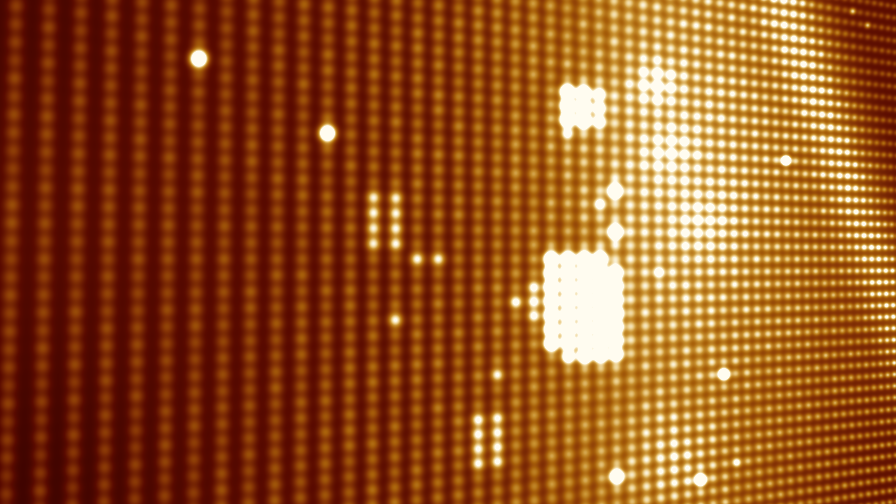
Give the GLSL for this background, as a WebGL 2 fragment shader.

```glsl
#version 300 es
precision highp float;

uniform vec2 u_resolution;
out vec4 fragColor;

float hash(vec2 p) {
  vec3 q = fract(vec3(p.xyx) * 0.1031);
  q += dot(q, q.yzx + 33.33);
  return fract((q.x + q.y) * q.z);
}

float roundBox(vec2 p, vec2 halfSize, float radius) {
  vec2 d = abs(p) - halfSize + radius;
  return length(max(d, 0.0)) + min(max(d.x, d.y), 0.0) - radius;
}

float spot(vec2 p, vec2 center, float radius) {
  vec2 d = (p - center) / radius;
  return exp(-dot(d, d));
}

// Wall perspective: columns and rows tighten towards the right.
float rowStep(float x) { return 0.0361 - 0.0075 * x; }

vec2 toGrid(vec2 p) {
  float x = p.x + (1.0 - p.y) * 0.0208 * (1.0 - p.x / 0.947);
  return vec2(-32.27 * log(1.0 - x / 2.176) - 0.484, (p.y - 0.486) / rowStep(x));
}

vec2 fromGrid(vec2 cell) {
  float x = 2.176 * (1.0 - exp(-(cell.x + 0.484) / 32.27));
  float y = 0.486 + cell.y * rowStep(x);
  float lean = (1.0 - y) * 0.0208;
  return vec2((x - lean) / (1.0 - lean / 0.947), y);
}

// One for cells in a block whose lower left lamp is nearest to corner.
float lit(vec2 cell, vec2 corner, vec2 size) {
  vec2 d = cell - round(toGrid(corner));
  return float(all(greaterThan(d, vec2(-0.5))) && all(lessThan(d, size - 0.5)));
}

// Broad lighting: x = central glow, y = diagonal band, z = shade beyond it.
vec3 lighting(vec2 p) {
  vec2 k = (p - vec2(1.36, 0.66)) / vec2(0.24, 0.42);
  float d = p.x - 1.55 - 0.36 * (1.0 - p.y);
  return vec3(exp(-dot(k, k)), exp(-d * d / 0.0022), smoothstep(0.02, 0.14, d));
}

float haze(vec2 p) {
  vec3 l = lighting(p);
  float level = -0.15 + 1.9 * smoothstep(0.8, 1.4, p.x) * (0.5 + 0.5 * l.x);
  level += 0.6 * l.y - 0.8 * l.z;
  level -= 0.7 * (1.0 - smoothstep(0.0, 0.5, p.y)) * smoothstep(1.4, 1.75, p.x);
  return level - 0.5 * spot(p, vec2(0.0), 0.35) - 0.3 * spot(p, vec2(0.0, 1.0), 0.3);
}

float lampLevel(vec2 cell, vec2 p) {
  vec3 l = lighting(p);
  float level = 1.6 + smoothstep(0.3, 1.1, p.x) + 1.5 * l.x + 1.9 * l.y - 1.2 * l.z;
  level *= 0.9 + 0.2 * hash(cell + 80.0);
  level += 2.5 * step(0.996, hash(cell + 217.0));

  // Soft clusters
  level += 5.0 * spot(p, vec2(1.301, 0.833), 0.036);
  level += 3.0 * spot(p, vec2(1.331, 0.704), 0.045);
  level += 2.5 * spot(p, vec2(1.396, 0.565), 0.055);
  level += 2.2 * spot(p, vec2(1.34, 0.085), 0.09);

  // Saturated panels
  vec2 q = p - vec2(1.153, 0.394);
  q.y += 0.25 * q.x;
  float panel = min(roundBox(q, vec2(0.071, 0.108), 0.03),
                    roundBox(p - vec2(1.15, 0.778), vec2(0.039, 0.042), 0.01));
  level += 12.0 * (1.0 - smoothstep(-0.003, 0.003, panel));

  // Small lit blocks
  float blocks = lit(cell, vec2(0.743, 0.516), vec2(2, 4))
               + lit(cell, vec2(0.829, 0.486), vec2(2, 1))
               + lit(cell, vec2(0.947, 0.083), vec2(2, 4))
               + lit(cell, vec2(1.058, 0.375), vec2(1, 3))
               + lit(cell, vec2(1.021, 0.403), vec2(1))
               + lit(cell, vec2(0.787, 0.366), vec2(1));
  level += 3.0 * blocks;

  // Overexposed lamps
  float flares = lit(cell, vec2(0.400, 0.898), vec2(1))
               + lit(cell, vec2(0.653, 0.738), vec2(1))
               + lit(cell, vec2(1.218, 0.618), vec2(1))
               + lit(cell, vec2(1.218, 0.537), vec2(1))
               + lit(cell, vec2(1.551, 0.683), vec2(1))
               + lit(cell, vec2(1.442, 0.255), vec2(1))
               + lit(cell, vec2(1.225, 0.051), vec2(1))
               + lit(cell, vec2(1.382, 0.058), vec2(1));
  return level + 11.0 * flares;
}

vec3 heat(float level) {
  vec3 stops[7] = vec3[7](vec3(0.18, 0.0, 0.0), vec3(0.35, 0.04, 0.0),
    vec3(0.52, 0.20, 0.02), vec3(0.66, 0.38, 0.04), vec3(0.78, 0.56, 0.18),
    vec3(0.92, 0.80, 0.53), vec3(1.0, 0.99, 0.94));
  vec3 color = stops[0];
  for (int i = 1; i < 7; i++) color = mix(color, stops[i], clamp(level + 2.0 - float(i), 0.0, 1.0));
  return color;
}

void main() {
  vec2 p = gl_FragCoord.xy / u_resolution.y;
  vec2 home = round(toGrid(p));
  float level = haze(p);
  float radius = min(0.33 * rowStep(p.x), 0.3 * (2.176 - p.x) / 32.27);
  for (int j = -1; j <= 1; j++)
    for (int i = -1; i <= 1; i++) {
      vec2 cell = home + vec2(i, j);
      vec2 lamp = fromGrid(cell);
      vec2 d = (p - lamp) / radius;
      level += lampLevel(cell, lamp) * exp(-0.5 * dot(d, d));
    }
  fragColor = vec4(heat(level), 1.0);
}
```
